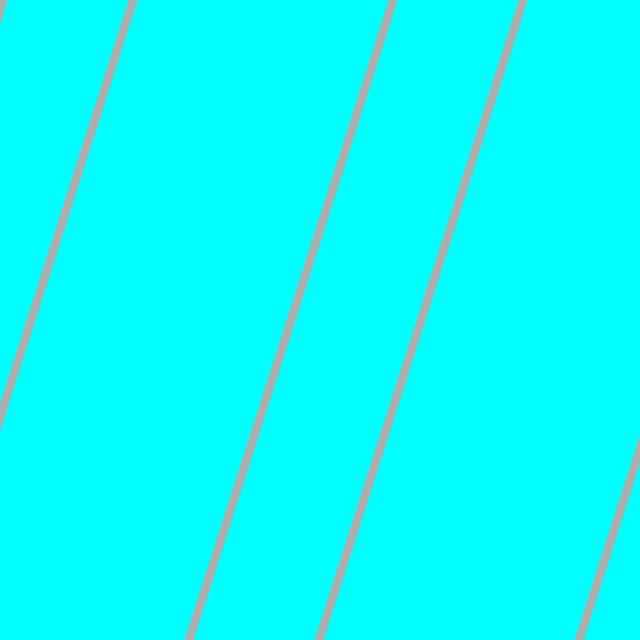
Reproduce this pattern procedurally as a three.js fragment shader.

```glsl
varying vec2 vUv;

const vec3 CYAN = vec3(0.0, 1.0, 1.0);
const vec3 GREY = vec3(0.675, 0.68, 0.68);

const float LEAN = 0.319;         // sideways shift per unit of height
const float PERIOD = 0.6094;      // horizontal distance between line pairs
const float PAIR_GAP = 0.2031;    // horizontal distance within a pair
const float FIRST_LINE = 0.2956;  // where a pair starts on the lower edge
const float LINE_WIDTH = 0.0137;  // measured across the line

// Distance to the nearest of the points offset + n * period
float repeatDistance(float x, float offset, float period) {
  return abs(fract((x - offset) / period + 0.5) - 0.5) * period;
}

// Smooth coverage of a line from the distance to its centre
float lineMask(float dist, float width, float blur) {
  return 1.0 - smoothstep(0.5 * width - blur, 0.5 * width + blur, dist);
}

void main() {
  // Horizontal position projected along the lines to the lower edge
  float x = vUv.x - LEAN * vUv.y;
  float across = inversesqrt(1.0 + LEAN * LEAN);
  float blur = length(vec2(dFdx(x), dFdy(x))) * across;

  // Two lines per period, one narrow and one wide gap
  float dist = min(repeatDistance(x, FIRST_LINE, PERIOD),
                   repeatDistance(x, FIRST_LINE + PAIR_GAP, PERIOD)) * across;

  gl_FragColor = vec4(mix(CYAN, GREY, lineMask(dist, LINE_WIDTH, blur)), 1.0);
}
```
